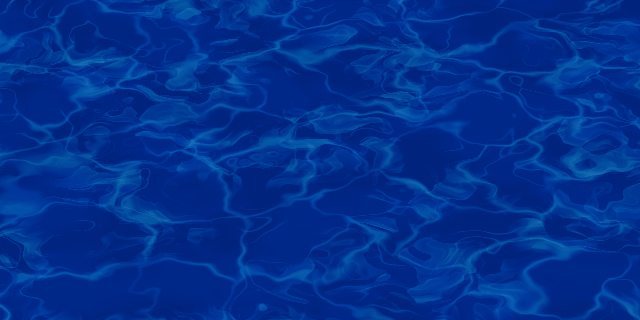
Reproduce this texture procedurally as a Shadertoy shader.

```glsl
// Deep blue pool water crossed by a net of caustic light, seen at a slant.
#define CELLS vec2(3.0, 5.2)
#define WARP 0.55
#define NET_WIDTH 0.030
#define LOOP_WIDTH 0.026
#define PATCH_LIGHT 0.66
#define NET_LIGHT 0.90
#define DEEP vec3(0.000, 0.140, 0.495)
#define BASE vec3(0.000, 0.155, 0.535)
#define MID vec3(0.002, 0.212, 0.605)
#define BRIGHT vec3(0.015, 0.335, 0.675)
#define GLINT vec3(0.110, 0.450, 0.750)

vec2 hash2(vec2 p) {
    vec3 q = fract(p.xyx * vec3(0.1031, 0.1030, 0.0973));
    q += dot(q, q.yzx + 33.33);
    return fract((q.xx + q.yz) * q.zy);
}

float cornerSlope(vec2 cell, vec2 offset) {
    float angle = 6.2832 * hash2(cell).x;
    return dot(vec2(cos(angle), sin(angle)), offset);
}

// Gradient noise, roughly -0.7 to 0.7
float noise(vec2 p) {
    vec2 i = floor(p), f = p - i;
    vec2 u = f * f * f * (f * (f * 6.0 - 15.0) + 10.0);
    vec2 e = vec2(1.0, 0.0);
    float low = mix(cornerSlope(i, f), cornerSlope(i + e, f - e), u.x);
    float high = mix(cornerSlope(i + e.yx, f - e.yx), cornerSlope(i + 1.0, f - 1.0), u.x);
    return mix(low, high, u.y);
}

vec2 noise2(vec2 p) {
    return vec2(noise(p), noise(p + vec2(37.2, 81.7)));
}

// Gap between the two nearest cell centres: zero on the borders
float cellBorder(vec2 p) {
    vec2 i = floor(p), f = p - i;
    float first = 9.0, second = 9.0;
    for (int y = -1; y <= 1; y++)
    for (int x = -1; x <= 1; x++) {
        vec2 g = vec2(x, y);
        float d = length(g + hash2(i + g + 50.0) - f);
        second = min(second, max(first, d));
        first = min(first, d);
    }
    return 0.5 * (second - first);
}

// Thin bright core with a faint halo
float lightLine(float d, float width) {
    return 0.70 * exp(-d * d / (width * width)) + 0.30 * exp(-d / (2.4 * width));
}

// Sheet of light with one crisp rim that fades inwards
float lightSheet(float height) {
    float body = smoothstep(0.06, 0.10, height);
    return body * (0.55 + 0.45 * exp(-(height - 0.08) / 0.07));
}

void mainImage(out vec4 fragColor, in vec2 fragCoord) {
    vec2 uv = fragCoord / iResolution.y;
    float middle = 0.5 * iResolution.x / iResolution.y;

    // Slanted surface: features shrink towards the top
    vec2 p = vec2((uv.x - middle) * (1.0 + 0.3 * uv.y), uv.y * (1.0 + 0.25 * uv.y));
    p = p * CELLS + 20.0;

    // Ripples bend everything below
    vec2 bend = noise2(p * 0.9) + 0.45 * noise2(p * 2.3 + 9.0);
    vec2 q = p + WARP * bend + 0.10 * noise2(p * 5.0);

    // Uneven strength along the lines
    float fade = smoothstep(-0.4, 0.3, noise(p * 1.4 + 60.0));
    float net = lightLine(cellBorder(q), NET_WIDTH * (0.75 + 0.5 * fade));
    net *= 0.35 + 0.65 * fade;

    // Closed loops and curls between the net lines
    float curl = noise(q * 1.7 + 0.5 * bend + 11.0);
    float loops = lightLine(abs(curl - 0.08), LOOP_WIDTH);
    loops *= smoothstep(-0.2, 0.25, noise(p * 1.2 + 90.0));

    // Small sheets gather in some regions, with streaks inside
    float region = smoothstep(-0.25, 0.15, noise(p * 0.75 + 140.0));
    float sheet = noise(q * vec2(2.0, 2.2) + 0.8 * bend.yx + 31.0);
    float flake = noise(q * vec2(2.9, 3.4) + 0.9 * bend + 231.0);
    float streak = 0.8 + 0.9 * noise(q * vec2(3.0, 6.5) + 70.0);
    float patches = (lightSheet(sheet) + 0.55 * lightSheet(flake)) * region * streak;

    // Fine folds woven through the lit areas
    float fold = abs(noise(q * vec2(3.0, 4.2) + 1.2 * bend + 320.0));
    float folds = exp(-fold / 0.04) * (0.3 + 0.7 * region);

    float light = PATCH_LIGHT * patches + NET_LIGHT * net + 0.55 * loops + 0.22 * folds;
    light += 0.10 * noise(q * vec2(2.0, 5.0) + 200.0);

    // Water colour from shade to glint
    float murk = smoothstep(-0.2, 0.2, noise(p * 0.9 + 170.0) + 0.4 * noise(q * 3.1 + 400.0));
    vec3 color = mix(DEEP, BASE, murk);
    color = mix(color, MID, smoothstep(0.10, 0.42, light));
    color = mix(color, BRIGHT, smoothstep(0.35, 0.98, light));
    color = mix(color, GLINT, 0.7 * smoothstep(0.95, 1.6, light));
    color.b -= 0.03 * (1.0 - murk) * smoothstep(0.2, 0.5, light);
    fragColor = vec4(color, 1.0);
}
```
